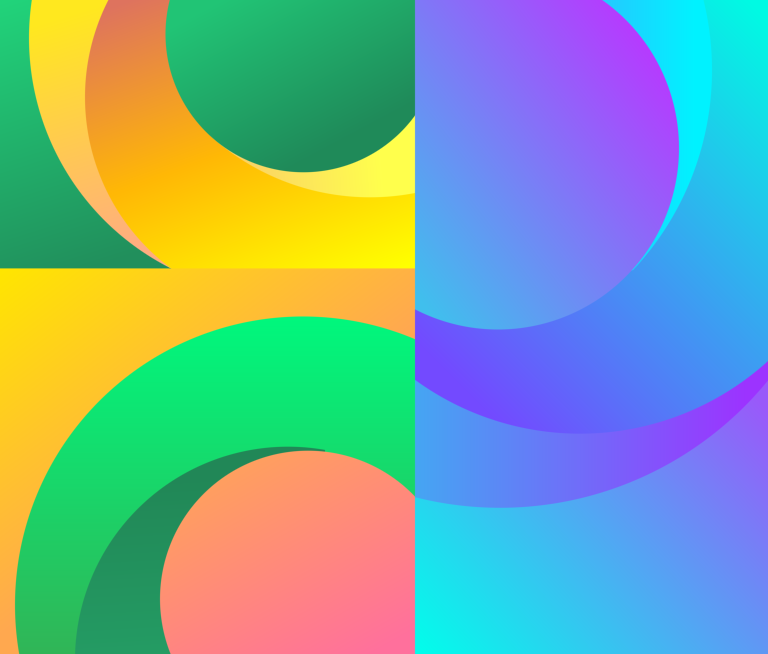
Give the GLSL for this background, as a WebGL 1 fragment shader.

```glsl
precision highp float;
// Three flat panels filled with overlapping discs that leave crescents,
// each filled by a linear gradient. Discs are layered back to front by
// distance functions; positions are measured from the top left corner.

#define CANVAS vec2(7.68, 6.53)
#define SPLIT_X 4.15
#define SPLIT_Y 2.68
#define EDGE_PIXELS 0.75

uniform vec2 u_resolution;

float edgeWidth;

// Soft step: 0 below the edge, 1 above it
float side(float edge, float x) {
  return smoothstep(edge - edgeWidth, edge + edgeWidth, x);
}

// Coverage of a disc
float disc(vec2 p, vec2 center, float radius) {
  return 1.0 - side(radius, length(p - center));
}

// Linear gradient running from point a to point b
vec3 ramp(vec2 p, vec2 a, vec2 b, vec3 first, vec3 last) {
  vec2 axis = b - a;
  return mix(first, last, clamp(dot(p - a, axis) / dot(axis, axis), 0.0, 1.0));
}

// Green ground, yellow and orange rings, green core
vec3 amberPanel(vec2 p) {
  vec3 ground = ramp(p, vec2(0.0), vec2(0.85, 2.7),
                     vec3(0.13, 0.83, 0.48), vec3(0.13, 0.56, 0.36));
  vec3 outer = ramp(p, vec2(0.5, 0.2), vec2(1.2, 2.5),
                    vec3(1.0, 0.91, 0.12), vec3(1.0, 0.68, 0.50));
  vec3 inner = ramp(p, vec2(1.3, 0.0), vec2(1.9, 1.65),
                    vec3(0.87, 0.45, 0.37), vec3(1.0, 0.72, 0.02));
  inner = ramp(p, vec2(1.9, 1.65), vec2(2.5, 3.25), inner, vec3(1.0, 1.0, 0.0));
  vec3 crescent = ramp(p, vec2(2.4, 1.6), vec2(3.8, 1.5),
                       vec3(0.98, 0.82, 0.40), vec3(1.0, 1.0, 0.30));
  vec3 core = ramp(p, vec2(2.2, 0.0), vec2(3.05, 1.6),
                   vec3(0.13, 0.77, 0.46), vec3(0.12, 0.54, 0.35));

  vec3 color = mix(ground, outer, disc(p, vec2(2.863, 0.38), 2.573));
  color = mix(color, inner, disc(p, vec2(2.98, 0.97), 2.13));
  // The crescent ends where its two discs touch
  color = mix(color, crescent, disc(p, vec2(3.70, -0.41), 2.38) * side(2.1, p.x));
  return mix(color, core, disc(p, vec2(3.035, 0.34), 1.38));
}

// Orange ground, green arch, dark crescent, pink core
vec3 greenPanel(vec2 p) {
  vec3 ground = ramp(p, vec2(0.0, 2.7), vec2(1.74, 5.02),
                     vec3(1.0, 0.90, 0.0), vec3(1.0, 0.66, 0.31));
  vec3 arch = ramp(p, vec2(0.0, 3.16), vec2(0.0, 6.53),
                   vec3(0.0, 0.97, 0.49), vec3(0.19, 0.71, 0.34));
  vec3 crescent = ramp(p, vec2(1.8, 4.8), vec2(1.9, 6.5),
                       vec3(0.13, 0.53, 0.34), vec3(0.14, 0.61, 0.39));
  vec3 core = ramp(p, vec2(2.1, 4.6), vec2(3.3, 6.75),
                   vec3(1.0, 0.64, 0.35), vec3(1.0, 0.44, 0.61));

  vec3 color = mix(ground, arch, disc(p, vec2(3.03, 6.04), 2.88));
  float shade = disc(p, vec2(2.88, 6.59), 2.13) * (1.0 - side(3.25, p.x));
  color = mix(color, crescent, shade);
  return mix(color, core, disc(p, vec2(3.08, 5.98), 1.48));
}

// Cyan ground, violet band, blue disc, cyan crescent, purple core
vec3 bluePanel(vec2 p) {
  vec3 ground = ramp(p, vec2(4.15, 6.53), vec2(7.34, 3.73),
                     vec3(0.0, 1.0, 0.92), vec3(0.60, 0.35, 0.98));
  vec3 band = ramp(p, vec2(4.15, 0.0), vec2(7.45, 0.0),
                   vec3(0.27, 0.65, 0.95), vec3(0.61, 0.20, 1.0));
  vec3 body = ramp(p, vec2(4.15, 3.4), vec2(7.52, 0.03),
                   vec3(0.45, 0.29, 1.0), vec3(0.0, 0.98, 0.89));
  vec3 crescent = ramp(p, vec2(6.1, 0.0), vec2(6.95, 0.0),
                       vec3(0.13, 0.80, 1.0), vec3(0.0, 0.95, 1.0));
  vec3 core = ramp(p, vec2(4.2, 3.0), vec2(6.92, 0.96),
                   vec3(0.25, 0.75, 0.93), vec3(0.72, 0.22, 1.0));

  vec3 color = mix(ground, band, disc(p, vec2(5.0, 1.61), 3.46));
  color = mix(color, body, disc(p, vec2(5.80, 1.53), 2.80));
  float shine = disc(p, vec2(4.20, 0.70), 2.92) * (1.0 - side(2.7, p.y));
  color = mix(color, crescent, shine);
  return mix(color, core, disc(p, vec2(4.98, 1.48), 1.81));
}

void main() {
  vec2 uv = gl_FragCoord.xy / u_resolution;
  vec2 p = vec2(uv.x, 1.0 - uv.y) * CANVAS;
  edgeWidth = EDGE_PIXELS * CANVAS.y / u_resolution.y;

  vec3 left = mix(amberPanel(p), greenPanel(p), side(SPLIT_Y, p.y));
  gl_FragColor = vec4(mix(left, bluePanel(p), side(SPLIT_X, p.x)), 1.0);
}
```
